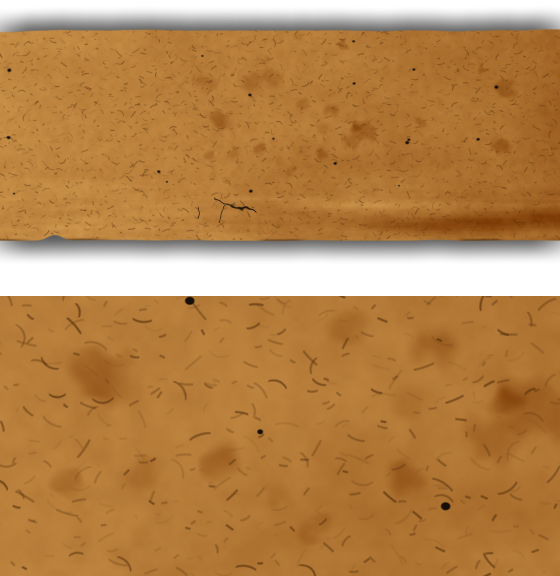
Top, the full canvas; bottom, a detail of the centre.
A Shadertoy shader for this texture:

```glsl
// A strip of aged, fibrous paper lying on white with a soft shadow along its edges.
// Tone comes from broad gradients and noise; bent fibres, stains, specks and
// a forked crack are scattered or drawn over it with distance functions.

const vec3 PAPER_LIGHT = vec3(0.79, 0.57, 0.29);
const vec3 PAPER_DARK  = vec3(0.58, 0.335, 0.10);
const vec3 FIBRE_COLOR = vec3(0.33, 0.18, 0.04);
const vec3 INK_COLOR   = vec3(0.05, 0.035, 0.02);
const float TOP_EDGE = 0.892;
const float BOTTOM_EDGE = 0.142;
const float SHADOW_REACH = 0.09;
const float SHADOW_FLOOR = 0.36;
const int FIBRE_LAYERS = 3;
const float FIBRE_CELL = 0.034;
const float FIBRE_WIDTH = 0.0013;
const int STAINS = 24;
const int SPECKS = 18;

vec2 hash2(vec2 p) {
    vec3 q = fract(p.xyx * vec3(0.1031, 0.1030, 0.0973));
    q += dot(q, q.yzx + 33.33);
    return fract((q.xx + q.yz) * q.zy);
}

float noise(vec2 p) {
    vec2 i = floor(p), f = fract(p);
    f = f * f * (3.0 - 2.0 * f);
    float low = mix(hash2(i).x, hash2(i + vec2(1, 0)).x, f.x);
    float high = mix(hash2(i + vec2(0, 1)).x, hash2(i + vec2(1, 1)).x, f.x);
    return mix(low, high, f.y);
}

float fbm(vec2 p) {
    float sum = 0.0, amp = 0.5;
    for (int i = 0; i < 4; i++) {
        sum += amp * noise(p);
        p = p * 2.03 + 17.3;
        amp *= 0.5;
    }
    return sum / 0.9375;
}

float segment(vec2 p, vec2 a, vec2 b) {
    vec2 ab = b - a;
    return length(p - a - ab * clamp(dot(p - a, ab) / dot(ab, ab), 0.0, 1.0));
}

float cover(float d, float px) { return 1.0 - smoothstep(-px, px, d); }

float bell(float x) { return exp(-x * x); }

// Short bent strokes, one per jittered cell, mostly lying near the horizontal
float fibres(vec2 p, float cell, float seed, float px) {
    float ink = 0.0;
    vec2 base = floor(p / cell);
    for (int k = 0; k < 9; k++) {
        vec2 id = base + vec2(k % 3 - 1, k / 3 - 1);
        vec2 place = hash2(id + seed), shape = hash2(id + seed + 71.7);
        vec2 look = hash2(id + seed + 139.1);
        float turn = (shape.x - 0.5) * mix(1.2, 3.14, look.y);
        vec2 q = p - (id + place) * cell;
        q = vec2(cos(turn) * q.x + sin(turn) * q.y, cos(turn) * q.y - sin(turn) * q.x);
        q.y += (look.y - 0.5) * 70.0 * q.x * q.x;
        float halfLength = mix(0.002, 0.013, shape.y * shape.y);
        float d = length(vec2(max(abs(q.x) - halfLength, 0.0), q.y)) - FIBRE_WIDTH;
        ink = max(ink, cover(d, px) * mix(0.1, 0.85, look.x * look.x));
    }
    return ink;
}

// Broad light and dark areas: 0 is pale paper, 1 is deep brown
float paperTone(vec2 p) {
    float tone = 0.13 + 0.26 * p.x;
    tone += 0.42 * (fbm(p * vec2(3.0, 5.0)) - 0.5);
    tone += 0.26 * (fbm(p * 42.0) - 0.5);
    float lower = 1.0 - smoothstep(0.25, 0.42, p.y);
    tone += 0.5 * lower * (fbm(p * vec2(3.5, 38.0) + 5.0) - 0.5);
    float wave = 0.03 * (noise(p * vec2(4.0, 1.0)) - 0.5);
    tone -= 0.13 * (1.0 - smoothstep(0.34, 0.37, p.y + wave)) * (1.0 - smoothstep(0.3, 0.9, p.x));
    tone += 0.6 * bell((p.y - 0.205 + wave) / 0.035) * smoothstep(0.85, 1.55, p.x);
    tone -= 0.22 * bell((p.y - 0.275 + wave) / 0.02) * bell((p.x - 1.3) / 0.4);
    tone += 0.15 * bell((p.y - 0.42) / 0.05) * bell((p.x - 1.35) / 0.3);
    tone += 0.15 * smoothstep(1.8, 2.0, p.x);
    // Round stains gather right of the centre
    vec2 warp = vec2(noise(p * 45.0), noise(p * 45.0 + 9.0)) - 0.5;
    for (int i = 0; i < STAINS; i++) {
        vec2 place = hash2(vec2(i, 3.7)), look = hash2(vec2(i, 41.3));
        vec2 center = mix(vec2(0.6, 0.38), vec2(1.9, 0.87), place);
        float radius = mix(0.018, 0.05, look.x * look.x);
        float d = length((p - center + 0.022 * warp) * vec2(0.85, 1.0)) / radius;
        tone += mix(0.12, 0.45, look.y) * (1.0 - smoothstep(0.3, 1.1, d));
    }
    return tone;
}

// Black specks and a forked crack near the lower edge
float inkMarks(vec2 p, float px) {
    float d = 1.0;
    for (int i = 0; i < SPECKS; i++) {
        vec2 place = hash2(vec2(i, 88.1)), look = hash2(vec2(i, 23.9));
        vec2 center = mix(vec2(0.03, 0.3), vec2(1.95, 0.87), place);
        d = min(d, length((p - center) * vec2(0.85, 1.0)) - mix(0.002, 0.0058, look.x));
    }
    vec2 q = p + 0.018 * (vec2(noise(p * 50.0), noise(p * 50.0 + 31.0)) - 0.5);
    d = min(d, segment(q, vec2(0.765, 0.292), vec2(0.82, 0.27)) - 0.0015);
    d = min(d, segment(q, vec2(0.82, 0.27), vec2(0.905, 0.247)) - 0.003);
    d = min(d, segment(q, vec2(0.805, 0.268), vec2(0.785, 0.2)) - 0.001);
    d = min(d, segment(q, vec2(0.703, 0.262), vec2(0.715, 0.218)) - 0.001);
    return cover(d, px);
}

void mainImage(out vec4 fragColor, in vec2 fragCoord) {
    vec2 p = fragCoord / iResolution.y;
    float px = 1.0 / iResolution.y;

    // Uneven outline with one notch at the lower left
    float top = TOP_EDGE + 0.012 * (fbm(vec2(p.x * 6.0, 2.0)) - 0.5) - 0.008 * bell(p.x / 0.12);
    float bottom = BOTTOM_EDGE + 0.004 * (noise(vec2(p.x * 9.0, 8.0)) - 0.5);
    float notch = 0.019 * bell((p.x - 0.195) / 0.035);
    float outside = max(p.y - top, bottom + notch - p.y);

    // Shadow on white, weaker towards the two ends
    float fade = smoothstep(-0.02, SHADOW_REACH, max(p.y - top, bottom - p.y));
    float ends = smoothstep(-0.12, 0.12, min(p.x, iResolution.x / iResolution.y - p.x));
    vec3 ground = vec3(1.0 - (1.0 - SHADOW_FLOOR) * (1.0 - fade) * ends);

    // Paper, fibres, ink and a darkened rim
    vec3 paper = mix(PAPER_LIGHT, PAPER_DARK, clamp(paperTone(p), -0.15, 1.45));
    for (int i = 0; i < FIBRE_LAYERS; i++) {
        float layer = float(i);
        float ink = fibres(p + layer * 0.37, FIBRE_CELL * (1.0 + 0.3 * layer), layer * 53.0, px);
        paper = mix(paper, FIBRE_COLOR, 0.8 * ink);
    }
    paper = mix(paper, INK_COLOR, 0.95 * inkMarks(p, px));
    float rim = bell((p.y - bottom) / 0.006) * smoothstep(0.4, 0.75, noise(vec2(p.x * 7.0, 4.0)));
    paper = mix(paper, FIBRE_COLOR, 0.7 * rim);

    fragColor = vec4(mix(ground, paper, cover(outside, px)), 1.0);
}
```
